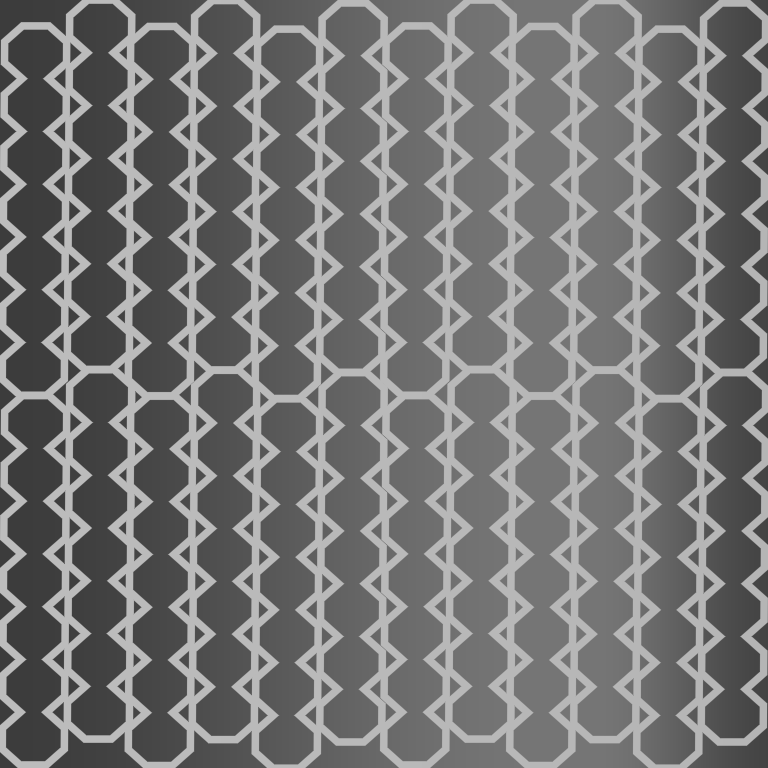
A WebGL 2 fragment shader for this pattern:

```glsl
#version 300 es
precision highp float;

uniform vec2 u_resolution;
out vec4 fragColor;

// Centre of each column within a group of six, and how far it hangs down
const float COLUMN_X[6] = float[6](0.0449, 0.1296, 0.2090, 0.2923, 0.3743, 0.4583);
const float COLUMN_DROP[6] = float[6](0.0, 0.0, 0.0007, 0.0007, 0.0042, 0.0038);

// Signed distance to a chain of seven fused octagons
float chainDistance(vec2 p) {
    float pitch = 0.0687;
    float link = clamp(round(p.y / pitch), -3.0, 3.0);
    vec2 q = abs(vec2(p.x, p.y - link * pitch));
    float side = q.x - 0.0404;
    float chamfer = dot(q - vec2(0.0404, 0.0137), vec2(0.665, 0.747));
    float cap = abs(p.y) - 3.5 * pitch;
    return max(max(side, chamfer), cap);
}

// Distance to the nearest outline over all columns and both rows
float outlineDistance(vec2 p) {
    float nearest = 1.0;
    for (int column = 0; column < 12; column++) {
        int slot = column % 6;
        float x = COLUMN_X[slot] + 0.4967 * float(column / 6);
        float stagger = 0.0337 * float(column % 2);
        for (int row = 0; row < 2; row++) {
            float y = 0.2444 + 0.4814 * float(row) + stagger - COLUMN_DROP[slot];
            vec2 q = p - vec2(x, y);
            q.x -= 0.007 * q.y; // slight lean
            nearest = min(nearest, abs(chainDistance(q)));
        }
    }
    return nearest;
}

// Brushed metal shading, brightest right of the middle
vec3 metalGradient(float x) {
    float shade = mix(0.235, 0.46, smoothstep(0.0, 0.72, x));
    shade = mix(shade, 0.26, smoothstep(0.77, 1.02, x));
    return vec3(shade);
}

void main() {
    vec2 p = gl_FragCoord.xy / u_resolution;
    float pixel = 1.0 / min(u_resolution.x, u_resolution.y);

    vec3 lineColor = vec3(mix(0.74, 0.71, p.x));
    float coverage = smoothstep(0.7 * pixel, -0.7 * pixel, outlineDistance(p) - 0.0049);

    fragColor = vec4(mix(metalGradient(p.x), lineColor, coverage), 1.0);
}
```
